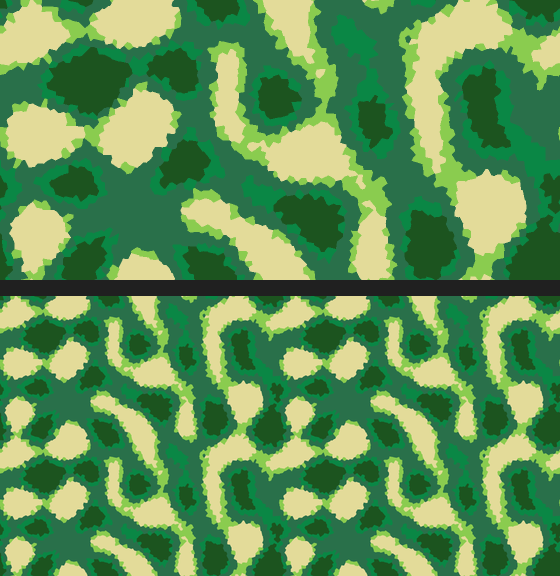
Top, the tile; bottom, the same tile 2 across and 2 down.
Give the GLSL for this texture, as a Shadertoy shader.

```glsl
const float TAU = 6.2831853;
const vec2 CELLS = vec2(80.0, 40.0);

const vec3 FOREST = vec3(0.11, 0.33, 0.12);
const vec3 EMERALD = vec3(0.04, 0.53, 0.27);
const vec3 TEAL = vec3(0.16, 0.44, 0.29);
const vec3 LIME = vec3(0.54, 0.80, 0.31);
const vec3 SAND = vec3(0.89, 0.86, 0.60);

// Integer hash giving two values in 0..1
vec2 hash2(vec2 p) {
    uvec2 v = uvec2(p) * 1664525u + 1013904223u;
    v.x += v.y * 1664525u;
    v.y += v.x * 1664525u;
    v ^= v >> 16u;
    v.x += v.y * 1664525u;
    v.y += v.x * 1664525u;
    v ^= v >> 16u;
    return vec2(v & 65535u) / 65535.0;
}

// Winding bands: whole-numbered waves of mixed length, strongest along
// the axes, scaled to unit variance
float bands(vec2 uv) {
    float total = 0.0, power = 0.0;
    for (int y = 0; y <= 4; y++) {
        for (int x = -8; x <= 8; x++) {
            if (y == 0 && x <= 0) continue;
            vec2 wave = vec2(x, y);
            vec2 direction = wave * vec2(0.5, 1.0);
            float offset = (length(direction) - 2.6) / 0.85;
            float weight = exp(-offset * offset);
            if (weight < 0.05) continue;
            weight *= 1.0 + 0.3 * cos(4.0 * atan(direction.y, direction.x));
            float phase = hash2(wave + vec2(53.0, 19.0)).x;
            total += weight * cos(TAU * (dot(wave, uv) + phase));
            power += 0.5 * weight * weight;
        }
    }
    return total * inversesqrt(power);
}

// Centre of the nearest irregular cell, on a grid that wraps;
// z is a random value of that cell
vec3 nearestSite(vec2 uv) {
    vec2 p = uv * CELLS;
    vec2 home = floor(p);
    vec3 site = vec3(p, 0.0);
    float nearest = 1e3;
    for (int y = -1; y <= 1; y++) {
        for (int x = -1; x <= 1; x++) {
            vec2 cell = home + vec2(x, y);
            vec2 wrapped = mod(cell, CELLS);
            vec2 candidate = cell + hash2(wrapped);
            vec2 d = candidate - p;
            float dist = dot(d, d);
            if (dist < nearest) {
                nearest = dist;
                site = vec3(candidate, hash2(wrapped + 101.0).x);
            }
        }
    }
    return vec3(site.xy / CELLS, site.z);
}

// Thresholds set the share of each colour
vec3 camouflage(vec2 uv) {
    vec3 site = nearestSite(uv);
    float height = bands(site.xy) + 0.16 * (site.z - 0.5);
    if (height < -0.99) return FOREST;
    if (height < -0.57) return EMERALD;
    if (height < 0.30) return TEAL;
    if (height < 0.58) return LIME;
    return SAND;
}

void mainImage(out vec4 fragColor, in vec2 fragCoord) {
    // Four close samples soften the cell edges slightly
    vec3 color = vec3(0.0);
    for (int i = 0; i < 4; i++) {
        vec2 offset = 0.5 * vec2(i & 1, i >> 1) - 0.25;
        color += 0.25 * camouflage((fragCoord + offset) / iResolution.xy);
    }
    fragColor = vec4(color, 1.0);
}
```
